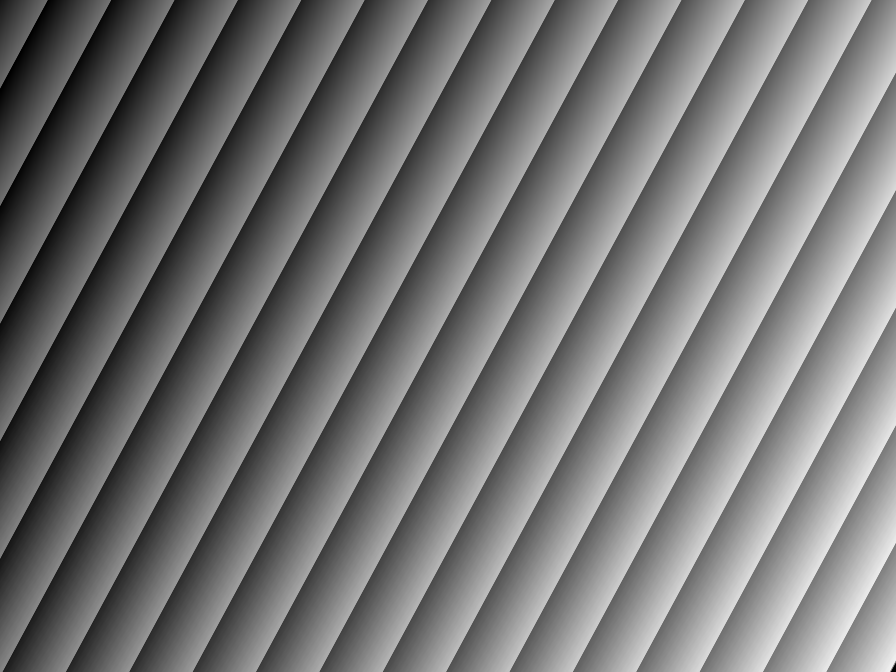
This pattern is drawn by a Shadertoy shader. Its source:

```glsl
// Slanted grey sawtooth bands over a ramp that brightens to the lower right.
#define PERIOD 0.0943      // band spacing along x, in canvas heights
#define SLANT 0.539        // sideways lean per unit of height
#define FIRST_EDGE 0.0729  // first band edge along the top
#define LAST_BAND 19.0     // bands from here on are black
#define BASE -0.025        // grey at the upper left
#define RAMP_RIGHT 0.42    // brightening from left to right
#define RAMP_DOWN 0.13     // brightening from top to bottom
#define BAND_RISE 0.43     // brightening across one band
#define GRAIN 0.007        // strength of the faint hatching
#define GRAIN_FREQ 800.0   // hatching frequency per canvas height

// Linear rise from 0 to 1 with a softened drop at each whole phase.
float sawtooth(float phase, float blur) {
    float f = fract(phase);
    return f * (1.0 - smoothstep(1.0 - blur, 1.0, f));
}

// Two layers of fine sines: streaks along the bands and a crossing weave.
float hatching(vec2 p, float phase) {
    float streaks = sin(phase * PERIOD * GRAIN_FREQ);
    float weave = sin(dot(p, vec2(0.6, -0.8)) * GRAIN_FREQ);
    return 0.5 * streaks + 0.5 * streaks * weave;
}

void mainImage(out vec4 fragColor, in vec2 fragCoord) {
    vec2 uv = fragCoord / iResolution.xy;
    vec2 p = fragCoord / iResolution.y;
    float down = 1.0 - uv.y;

    // Band phase, and the width of one pixel in that phase
    float phase = (p.x + SLANT * (1.0 - p.y) - FIRST_EDGE) / PERIOD;
    float blur = length(vec2(1.0, SLANT)) / (PERIOD * iResolution.y);

    // Overall ramp plus the rise within each band
    float grey = BASE + RAMP_RIGHT * uv.x + RAMP_DOWN * down;
    grey += BAND_RISE * sawtooth(phase + 0.5 * blur, blur);

    // Faint hatching, stronger toward the bottom
    grey += GRAIN * hatching(p, phase) * smoothstep(0.1, 0.8, down);

    // Black corner past the last band
    grey *= 1.0 - smoothstep(-0.5 * blur, 0.5 * blur, phase - LAST_BAND);

    fragColor = vec4(vec3(clamp(grey, 0.0, 1.0)), 1.0);
}
```
